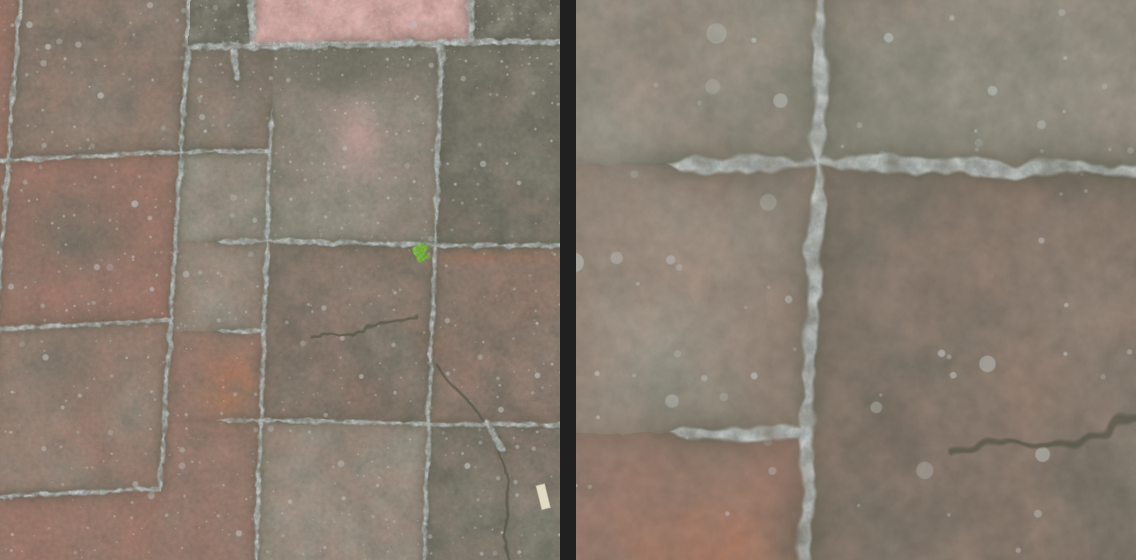
Left, the full canvas; right, a detail of the centre.
This texture is drawn by a WebGL 1 fragment shader. Its source:

```glsl
precision highp float;
// Weathered clay paving: leaning columns of slabs, one column half as wide, and
// a brick course on top. Each column is a repeated row grid; gradient noise adds
// stains, ragged mortar, grit and cracks.
uniform vec2 u_resolution;

const vec3 MOSS = vec3(0.44, 0.43, 0.385);
const vec3 STONE = vec3(0.60, 0.585, 0.535);
const vec3 CLAY = vec3(0.60, 0.46, 0.41);
const vec3 ORANGE = vec3(0.64, 0.46, 0.37);
const vec3 BRICK = vec3(0.79, 0.64, 0.62);
const vec3 MORTAR = vec3(0.67, 0.69, 0.68);
const vec3 SEAM = vec3(0.31, 0.32, 0.26);
const vec3 LEAF = vec3(0.46, 0.67, 0.25);
const vec3 CHIP = vec3(0.88, 0.86, 0.76);
const float JOINT = 0.0042;   // half width of a mortar joint
const float WOBBLE = 0.005;   // raggedness of slab edges
const float PITCH = 0.32;     // height of a large slab

vec2 hash2(vec2 p) {
  return fract(sin(vec2(dot(p, vec2(127.1, 311.7)), dot(p, vec2(269.5, 183.3)))) * 43758.5);
}

float corner(vec2 i, vec2 f, vec2 o) { return dot(hash2(i + o) * 2.0 - 1.0, f - o); }

float noise(vec2 p) {
  vec2 i = floor(p), f = p - i, u = f * f * (3.0 - 2.0 * f), o = vec2(1, 0);
  return mix(mix(corner(i, f, o.yy), corner(i, f, o.xy), u.x),
             mix(corner(i, f, o.yx), corner(i, f, o.xx), u.x), u.y);
}

vec2 noise2(vec2 p) { return vec2(noise(p), noise(p + 9.0)); }

float fbm(vec2 p) {
  float sum = 0.0, amp = 0.6;
  for (int i = 0; i < 5; i++) {
    sum += amp * noise(p);
    p = mat2(1.6, 1.2, -1.2, 1.6) * p + 3.7;
    amp *= 0.55;
  }
  return sum;
}

float pick(vec4 v, float i) { return dot(v, vec4(equal(vec4(i), vec4(0, 1, 2, 3)))); }

float spot(vec2 p, float x, float y, float w, float h) {
  vec2 d = (p - vec2(x, y)) / vec2(w, h);
  return exp(-dot(d, d));
}

float segment(vec2 p, vec2 a, vec2 b) {
  vec2 d = b - a;
  return length(p - a - d * clamp(dot(p - a, d) / dot(d, d), 0.0, 1.0));
}

// One jittered pale dot in some of the cells.
float grit(vec2 p, float cells, float density, float px) {
  vec2 id = floor(p * cells), h = hash2(id + cells), s = hash2(id + 17.3);
  float r = mix(0.07, 0.2, s.y * s.y) / cells, d = length(p - (id + 0.25 + 0.5 * h) / cells);
  return step(s.x, density) * (1.0 - smoothstep(r - px, r + px, d)) * (0.4 + 0.6 * h.x);
}

void main() {
  vec2 p = gl_FragCoord.xy / u_resolution;
  p.y = 1.0 - p.y;            // rows count downwards
  float px = 1.0 / min(u_resolution.x, u_resolution.y);
  vec2 q = p + WOBBLE * (noise2(p * 28.0) + 0.6 * noise2(p * 95.0));
  float broad = fbm(p * 7.0), mottled = fbm(p * 24.0 + 4.0), fine = fbm(p * 110.0);

  // Columns lean; each has its own row origin, redness and paleness by row.
  vec4 edge = vec4(0.036, 0.340, 0.492, 0.792) - vec4(0.075, 0.062, 0.035, 0.035) * q.y;
  float topLine = 0.089 - 0.015 * q.x, top = -1.0;
  float left = -1.0, right = edge.x, origin = 0.287 - 0.05 * q.x, pitch = 0.3;
  vec4 rust = vec4(0.9), light = vec4(0.3);
  if (q.x > edge.w) {
    left = edge.w; right = 2.0; origin = 0.438; pitch = PITCH; top = topLine;
    rust = vec4(0.03, 0.4, 0.1, 0.2); light = vec4(0.13, 0.2, 0.25, 0.3);
  } else if (q.x > edge.z) {
    left = edge.z; right = edge.w; origin = 0.418 + 0.025 * q.x; pitch = PITCH; top = topLine;
    rust = vec4(0.08, 0.28, 0.22, 0.2); light = vec4(0.7, 0.2, 0.85, 0.5);
  } else if (q.x > edge.y) {
    left = edge.y; right = edge.z; origin = 0.271; pitch = 0.5 * PITCH; top = topLine;
    rust = vec4(0.25, 0.05, 0.3, 0.68); light = vec4(0.4, 0.82, 0.75, 0.45);
  } else if (q.x > edge.x) {
    left = edge.x; right = edge.y;
    rust = vec4(0.38, 0.88, 0.5, 0.85); light = vec4(0.4, 0.35, 0.6, 0.35);
  }
  float row = clamp(floor((q.y - origin) / pitch), -1.0, 3.0);
  float above = row < 0.0 ? q.y - top : q.y - origin - row * pitch;
  float below = row > 2.0 ? 1.0 : origin + (row + 1.0) * pitch - q.y;
  float across = min(q.x - left, right - q.x), down = min(above, below);

  // Worn-away joints beside and inside the narrow column.
  if (q.x > edge.y && q.x < edge.z) down += 0.012 * smoothstep(0.41, 0.35, q.x) * step(0.35, q.y);
  vec2 near = 1.0 - smoothstep(0.03, 0.06, abs(q.x - edge.yz));
  across += 0.04 * dot(near, vec2(smoothstep(0.86, 0.92, q.y), smoothstep(0.2, 0.14, q.y)));

  // Slab colour with stains and bleached areas.
  float index = min(row + 1.0, 3.0);
  float pale = pick(light, index) + 0.55 * broad + 0.4 * mottled;
  float red = pick(rust, index) + 0.6 * fbm(p * 9.0 + 13.0) + 0.3 * mottled;
  vec3 color = mix(mix(MOSS, STONE, clamp(pale, 0.0, 1.0)), CLAY, clamp(red, 0.0, 1.0));
  float stain = spot(p, 0.13, 0.41, 0.09, 0.06) + 0.6 * spot(p, 0.11, 0.65, 0.07, 0.06) + spot(p, 0.62, 0.115, 0.2, 0.055);
  color = mix(color, MOSS, clamp(stain * (0.85 + broad), 0.0, 0.9));
  color = mix(color, BRICK, 0.6 * spot(p, 0.64, 0.25, 0.045, 0.06));
  float glow = spot(p, 0.41, 0.69, 0.05, 0.06) + 0.6 * spot(p, 0.88, 0.46, 0.12, 0.012);
  color = mix(color, ORANGE, clamp(glow * (0.8 + 1.5 * mottled), 0.0, 0.85));

  // Brick course, then short mortar runs.
  float gap = min(across, down);
  if (q.x > edge.y && q.y < topLine) {
    float brick = 0.196 - abs(q.x - 0.646);
    color = brick > 0.0 ? BRICK + 0.12 * mottled : mix(MOSS, STONE, clamp(0.15 + mottled, 0.0, 1.0));
    gap = min(topLine - q.y, abs(brick));
  }
  gap = min(gap, segment(q, vec2(0.42, 0.09), vec2(0.423, 0.14)));
  gap = min(gap, segment(q, vec2(0.87, 0.755), vec2(0.896, 0.8)) - 0.002);

  // Grain, grit and cracks.
  float crowded = smoothstep(0.2, 0.04, p.y) * smoothstep(0.3, 0.36, p.x);
  color *= 1.0 + 0.12 * fine + 0.08 * mottled;
  float specks = max(grit(p, 32.0, 0.2, px), grit(p + 0.37, 75.0, 0.09 + 0.35 * crowded, px));
  color = mix(color, MORTAR + 0.06, 0.7 * specks);
  vec2 bend = p + 0.02 * noise2(p * 16.0) + 0.005 * noise(p * 80.0);
  float crack = min(segment(bend, vec2(0.56, 0.605), vec2(0.745, 0.565)), segment(bend, vec2(0.775, 0.65), vec2(0.86, 0.75)));
  crack = min(crack, segment(bend, vec2(0.895, 0.78), vec2(0.905, 1.02)));
  color = mix(color, SEAM, 0.65 * (1.0 - smoothstep(0.0005, 0.0025 + px, crack)));

  // Mossy seam under broken mortar.
  color = mix(color, SEAM, clamp(0.6 + 0.8 * broad, 0.1, 0.8) * exp(-max(gap, 0.0) / 0.0095));
  float width = JOINT * (1.0 + 0.7 * crowded) * (0.85 + 1.1 * noise(p * 38.0) + 0.5 * noise(p * 120.0));
  float fill = 1.0 - smoothstep(-0.001 - px, 0.001 + px, gap - width);
  color = mix(color, MORTAR * (1.0 + 0.45 * fine), fill * clamp(0.8 + 0.9 * noise(p * 70.0), 0.15, 1.0));

  // Leaf tuft and pale chip.
  float tuft = length(p - vec2(0.752, 0.45)) + 0.022 * noise(p * 90.0);
  color = mix(color, LEAF * (1.0 + 0.5 * fine), 1.0 - smoothstep(0.012, 0.017 + px, tuft));
  vec2 chip = abs(mat2(0.97, 0.24, -0.24, 0.97) * (p - vec2(0.97, 0.887))) - vec2(0.008, 0.022);
  color = mix(color, CHIP, 1.0 - smoothstep(-px, px, max(chip.x, chip.y)));
  gl_FragColor = vec4(color, 1.0);
}
```
